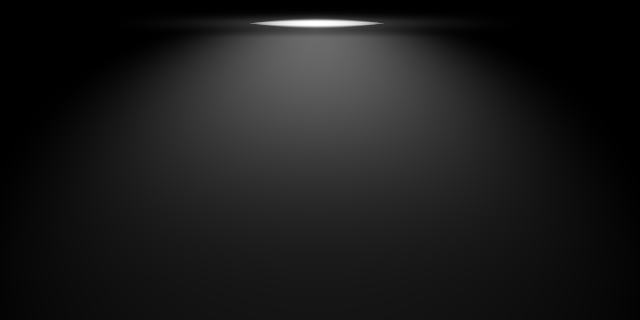
Reproduce this background procedurally as a WebGL 1 fragment shader.

```glsl
precision highp float;
// A dark stage lit by a flat ceiling lamp with a broad, soft downward beam.

uniform vec2 u_resolution;

#define LAMP_POS vec2(0.495, 0.927)  // fraction of the canvas
#define LAMP_SIZE vec2(0.21, 0.012)  // half extents, in canvas heights
#define HALO_SIZE vec2(0.68, 0.021)
#define HALO_LEVEL 0.40
#define BEAM_LEVEL 0.35
#define BEAM_REACH 0.48
#define AMBIENT_LEVEL 0.07
#define BEAM_TOP_WIDTH 0.42
#define BEAM_SPREAD 0.66

float gaussian(float x) {
  return exp(-x * x);
}

// Dome-shaped cone: falls off with depth, and its profile flattens lower down
float beam(vec2 p) {
  float depth = max(-p.y, 0.0);
  float width = BEAM_TOP_WIDTH + BEAM_SPREAD * (1.0 - exp(-depth / 0.2));
  float across = p.x / width;
  float focus = mix(2.7, 0.9, smoothstep(0.0, 0.8, depth));
  float profile = pow(max(1.0 - across * across, 0.0001), focus);
  float axial = AMBIENT_LEVEL + BEAM_LEVEL * gaussian(depth / BEAM_REACH);
  return axial * profile * smoothstep(0.0, 0.05, depth);
}

// Thin streak of light spilling sideways along the ceiling
float halo(vec2 p) {
  float fade = max(1.0 - abs(p.x) / HALO_SIZE.x, 0.0);
  return HALO_LEVEL * fade * fade * gaussian(p.y / HALO_SIZE.y);
}

// Bright lens tapering to a point at each end
float lamp(vec2 p) {
  float across = p.x / LAMP_SIZE.x;
  float taper = max(1.0 - across * across, 0.0);
  float halfHeight = LAMP_SIZE.y * taper + 0.001;
  float body = 1.0 - smoothstep(0.35, 1.3, abs(p.y) / halfHeight);
  return body * sqrt(taper);
}

void main() {
  vec2 p = (gl_FragCoord.xy - LAMP_POS * u_resolution) / u_resolution.y;
  float light = beam(p) + halo(p);
  light = mix(light, 1.0, lamp(p));
  gl_FragColor = vec4(vec3(light), 1.0);
}
```
